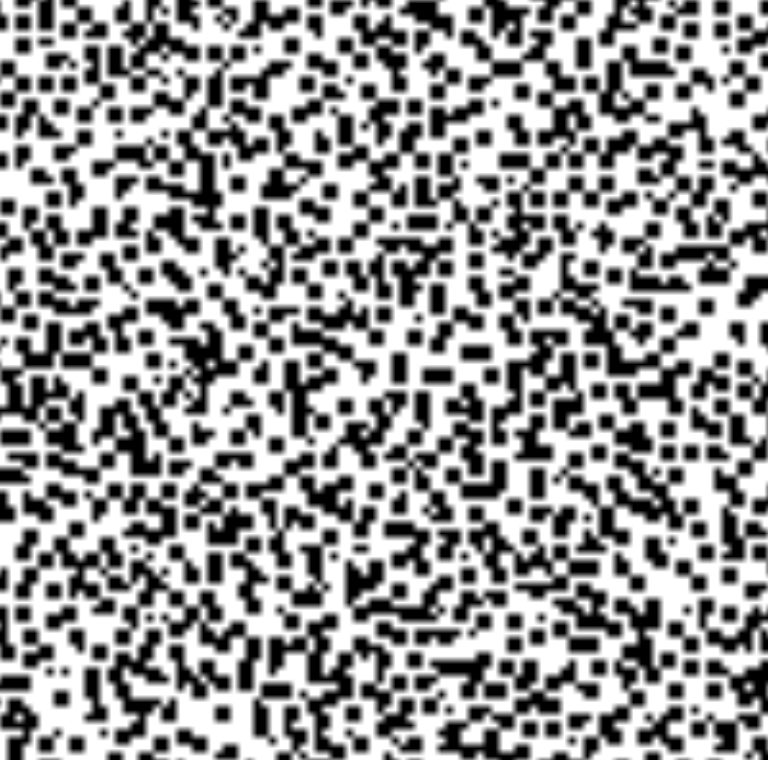
This texture is drawn by a Shadertoy shader. Its source:

```glsl
// Soft black square specks scattered evenly on white, like a coarse dither.

float field[25];   // band-passed noise on the 5x5 cells around the point

float hash(vec2 p)
{
    vec3 q = fract(p.xyx * 0.1031);
    q += dot(q, q.yzx + 33.33);
    return fract((q.x + q.y) * q.z);
}

// Ripple kernel: favours specks about three cells apart
float ripple(float r)
{
    return cos(1.37 * r) * exp(-0.45 * r * r);
}

void buildField(vec2 base)
{
    float noise[81];
    for (int i = 0; i < 81; i++)
        noise[i] = hash(base + vec2(i % 9, i / 9) + 60.0) - 0.5;
    for (int i = 0; i < 25; i++)
        field[i] = 0.0;

    for (int y = 0; y < 5; y++)
    for (int x = 0; x < 5; x++)
    {
        float weight = ripple(length(vec2(x - 2, y - 2)));
        for (int i = 0; i < 25; i++)
            field[i] += weight * noise[(i / 5 + y) * 9 + i % 5 + x];
    }
}

// True where a cell is the highest of its 3x3 neighbourhood
bool isPeak(int cell)
{
    for (int y = -1; y <= 1; y++)
    for (int x = -1; x <= 1; x++)
        if (field[cell + y * 5 + x] > field[cell]) return false;
    return true;
}

// Each peak inks a 2x2 block; weak peaks and stray dots ink one cell
float cellInk(vec2 base, ivec2 corner)
{
    float ink = step(0.92, hash(base + vec2(corner) + 417.0));
    for (int i = 0; i < 4; i++)
    {
        ivec2 anchor = 2 + corner - ivec2(i % 2, i / 2);
        int cell = anchor.y * 5 + anchor.x;
        if (isPeak(cell) && (i == 0 || field[cell] > 0.18)) ink = 1.0;
    }
    return ink;
}

void mainImage(out vec4 fragColor, in vec2 fragCoord)
{
    // One hundred cells across the canvas
    vec2 p = fragCoord / iResolution.x * 100.0 - 0.5;
    vec2 base = floor(p), f = p - base;
    buildField(base);

    // Blend the four nearest cells for soft edges
    float ink = 0.0;
    for (int i = 0; i < 4; i++)
    {
        ivec2 corner = ivec2(i % 2, i / 2);
        vec2 weight = mix(1.0 - f, f, vec2(corner));
        ink += weight.x * weight.y * cellInk(base, corner);
    }
    fragColor = vec4(vec3(1.0 - ink), 1.0);
}
```
